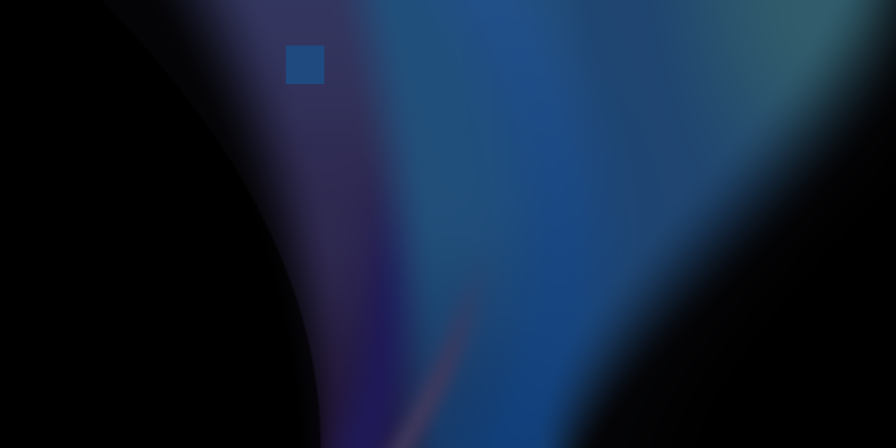
Give the GLSL for this background, as a WebGL 2 fragment shader.

```glsl
#version 300 es
precision highp float;
// A soft beam of violet, blue and teal light flaring upward on black, with a small blue square.
// Each border and ridge is a curve x = f(y); soft steps and gaussians across the curves
// blend the colours, and two soft edges mask the beam. Units are canvas heights.

uniform vec2 u_resolution;
out vec4 fragColor;

const vec3 VIOLET_LOW  = vec3(0.13, 0.08, 0.19);
const vec3 VIOLET_MID  = vec3(0.18, 0.16, 0.31);
const vec3 VIOLET_HIGH = vec3(0.20, 0.21, 0.37);
const vec3 INDIGO      = vec3(0.12, 0.10, 0.34);
const vec3 STEEL_LOW   = vec3(0.09, 0.23, 0.41);
const vec3 STEEL_HIGH  = vec3(0.13, 0.31, 0.48);
const vec3 BLUE_LOW    = vec3(0.06, 0.25, 0.49);
const vec3 BLUE_HIGH   = vec3(0.13, 0.31, 0.54);
const vec3 SLATE       = vec3(0.12, 0.27, 0.44);
const vec3 TEAL        = vec3(0.19, 0.36, 0.42);
const vec3 MAUVE       = vec3(0.25, 0.22, 0.36);
const vec3 HAZE        = vec3(0.016, 0.017, 0.026);
const vec3 SQUARE      = vec3(0.12, 0.29, 0.50);

const vec2  SQUARE_CENTER = vec2(0.681, 0.8555);
const float SQUARE_HALF   = 0.043;
const float RIM_DIM       = 0.4;   // light left outside the crisp rim

// Soft step centred on zero
float softStep(float d, float halfWidth) {
    return smoothstep(-halfWidth, halfWidth, d);
}

float ridge(float d, float width) {
    return exp(-d * d / (width * width));
}

float boxDistance(vec2 p, float halfSize) {
    vec2 d = abs(p) - halfSize;
    return length(max(d, 0.0)) + min(max(d.x, d.y), 0.0);
}

// Colours inside the beam, from left to right
vec3 beamColor(float x, float y) {
    vec3 violet = mix(VIOLET_LOW, VIOLET_MID, smoothstep(0.0, 0.5, y));
    violet = mix(violet, VIOLET_HIGH, smoothstep(0.5, 1.0, y));
    float indigoAxis = 0.81 + 0.32 * y - 0.34 * y * y;
    float indigo = ridge(x - indigoAxis, 0.075) * (1.0 - smoothstep(0.3, 0.72, y));
    violet = mix(violet, INDIGO, indigo);

    // Steel blue body, turning slate and then teal toward the upper right
    vec3 body = mix(STEEL_LOW, STEEL_HIGH, smoothstep(0.0, 0.6, y));
    body = mix(body, SLATE, smoothstep(1.15, 1.35, x));
    float tealAmount = smoothstep(1.45, 1.85, x + 0.2 * (y - 0.7));
    body = mix(body, TEAL, tealAmount * smoothstep(0.35, 0.95, y));

    // Saturated core bending through the body
    float coreAxis = 1.146 + 0.47 * y - 0.52 * y * y;
    vec3 core = mix(BLUE_LOW, BLUE_HIGH, y);
    body = mix(body, core, 0.9 * ridge(x - coreAxis, 0.12));

    float violetBorder = 0.92 - 0.11 * y * y;
    vec3 color = mix(violet, body, softStep(x - violetBorder, 0.075));

    // Thin mauve streak rising from the base
    float streakAxis = 0.898 + 0.6 * y - 0.45 * y * y;
    float streak = ridge(x - streakAxis, 0.036) * (1.0 - smoothstep(0.1, 0.48, y));
    return mix(color, MAUVE, 0.85 * streak);
}

void main() {
    vec2 p = gl_FragCoord.xy / u_resolution.y;
    float x = p.x;
    float y = p.y;
    float pixel = 1.0 / u_resolution.y;

    // Soft sides of the beam
    float leftEdge = 0.71 - 0.254 * y * y;
    float rightEdge = 1.25 + 0.74 * smoothstep(-0.1, 1.1, y);
    float rightWidth = 0.07 + 0.32 * y * (1.0 - 0.85 * y);
    float mask = softStep(x - leftEdge, mix(0.05, 0.13, y));
    mask *= 1.0 - softStep(x - rightEdge, rightWidth);
    vec3 color = beamColor(x, y) * mask;

    // Faint haze around the beam, cut by a crisp curved rim on the left
    float rim = smoothstep(-1.5 * pixel, 1.5 * pixel, x - (0.716 - 0.49 * y * y));
    float hazeRight = 1.0 - softStep(x - rightEdge - 0.2, 0.15);
    color += HAZE * hazeRight * rim * (1.0 - mask);
    color *= mix(RIM_DIM, 1.0, rim);

    // Flat square
    float box = boxDistance(p - SQUARE_CENTER, SQUARE_HALF);
    color = mix(color, SQUARE, 1.0 - smoothstep(-0.5 * pixel, 0.5 * pixel, box));

    fragColor = vec4(color, 1.0);
}
```
